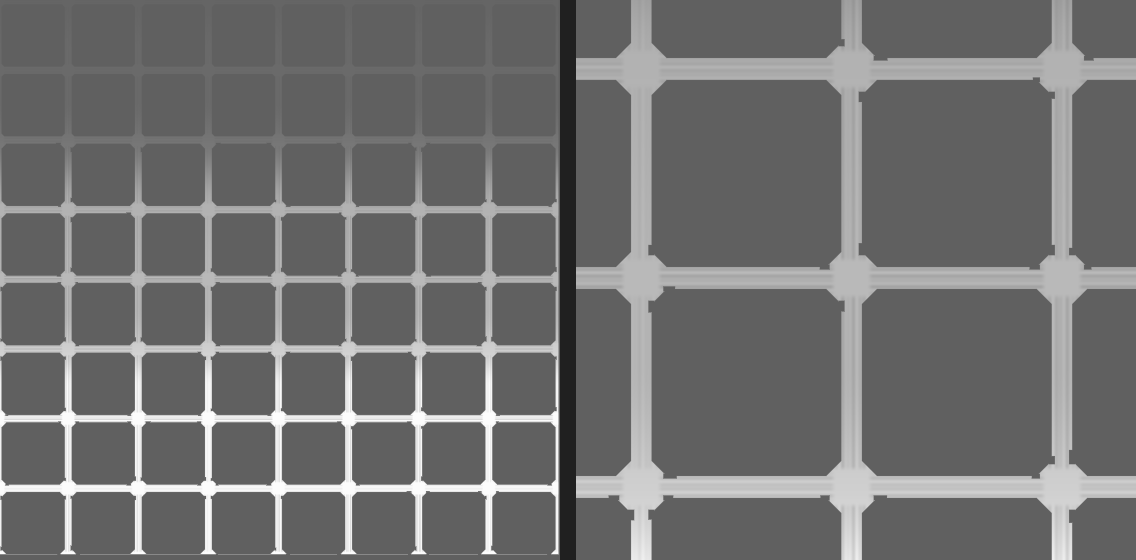
Left, the full canvas; right, a detail of the centre.
Give the GLSL for this pattern, as a WebGL 2 fragment shader.

```glsl
#version 300 es
precision highp float;

uniform vec2 u_resolution;
out vec4 outColor;

const vec2 PITCH = vec2(0.1252, 0.1244);
const vec2 FIRST_CENTER = vec2(0.0592, 0.0658);
const vec2 TILE_HALF = vec2(0.0565, 0.0557);
const float LINE_HALF = 0.0064;
const vec3 TILE_GREY = vec3(0.376);

float hash(vec2 p) {
    return fract(sin(dot(p, vec2(127.1, 311.7))) * 43758.5);
}

float boxDistance(vec2 p, vec2 halfSize) {
    vec2 d = abs(p) - halfSize;
    return length(max(d, 0.0)) + min(max(d.x, d.y), 0.0);
}

// Rounded square with its corners cut at 45 degrees
float tileDistance(vec2 p, vec2 halfSize, float radius, float cut) {
    float rounded = boxDistance(p, halfSize - radius) - radius;
    vec2 q = abs(p);
    float diagonal = (q.x + q.y - halfSize.x - halfSize.y + cut) * 0.7071;
    return max(rounded, diagonal);
}

// Small uneven slivers beside the tile corners
float sliverDistance(vec2 p, vec2 halfSize, vec2 cell) {
    vec2 corner = step(0.0, p);
    vec2 q = abs(p) - halfSize;
    vec2 seed = vec2(cell.x * 2.0, cell.y * 2.0) + corner;
    float reach = mix(0.004, 0.009, hash(seed + 3.7));
    float side = boxDistance(q + vec2(0.0, 0.007 + reach * 0.5), vec2(0.0019, reach * 0.5));
    float edge = boxDistance(q + vec2(0.007 + reach * 0.5, 0.0), vec2(reach * 0.5, 0.0015));
    side += step(0.35, hash(seed + 11.3));
    edge += step(0.3, hash(seed + 23.9));
    return min(side, edge);
}

// Brightness of the lines from bottom to top
float lineLevel(float y) {
    float level = mix(0.99, 0.82, smoothstep(0.31, 0.376, y));
    level = mix(level, 0.725, smoothstep(0.36, 0.45, y));
    level = mix(level, 0.70, smoothstep(0.50, 0.62, y));
    level = mix(level, 0.46, smoothstep(0.625, 0.755, y));
    level = mix(level, 0.415, smoothstep(0.74, 0.82, y));
    return mix(level, 0.395, smoothstep(0.90, 1.0, y));
}

// Fine stripes running along a line, different for each line
float streak(float offset, float lineId, float axis) {
    float phase = 6.283 * hash(vec2(lineId, axis + 5.0));
    float t = offset / LINE_HALF;
    float stripes = 0.5 + 0.3 * sin(t * 7.0 + phase) + 0.2 * sin(t * 12.0 - phase);
    return stripes * mix(0.25, 1.0, hash(vec2(lineId, axis)));
}

void main() {
    vec2 uv = gl_FragCoord.xy / u_resolution;
    float blur = 0.7 / min(u_resolution.x, u_resolution.y);

    // Grid cells and their nearest dividing lines
    vec2 grid = (uv - FIRST_CENTER) / PITCH + 0.5;
    vec2 cell = floor(grid);
    vec2 local = (fract(grid) - 0.5) * PITCH;
    vec2 lineId = floor(grid + 0.5);
    vec2 offset = (fract(grid + 0.5) - 0.5) * PITCH;

    // Graded lines, with streaks fading out at the crossings
    float level = lineLevel(uv.y);
    bool upright = abs(offset.x) < abs(offset.y);
    float stripes = upright ? streak(offset.x, lineId.x, 1.0) : streak(offset.y, lineId.y, 2.0);
    float away = smoothstep(0.009, 0.013, max(abs(offset.x), abs(offset.y)));
    level -= 0.26 * stripes * away * (level - TILE_GREY.r);

    // Tiles are softer at the top and more worn below
    float worn = 1.0 - step(5.5, cell.y);
    float radius = mix(0.0065, 0.002, worn);
    float cut = mix(0.005, 0.009, worn);
    float tile = tileDistance(local, TILE_HALF, radius, cut);
    if (worn > 0.5) tile = min(tile, sliverDistance(local, TILE_HALF, cell));

    // Dark strips along the bottom and right borders
    float border = min(uv.y - 0.0102, 0.9974 - uv.x);
    float dark = max(1.0 - smoothstep(-blur, blur, tile), 1.0 - smoothstep(-blur, blur, border));
    outColor = vec4(mix(vec3(level), TILE_GREY, dark), 1.0);
}
```
